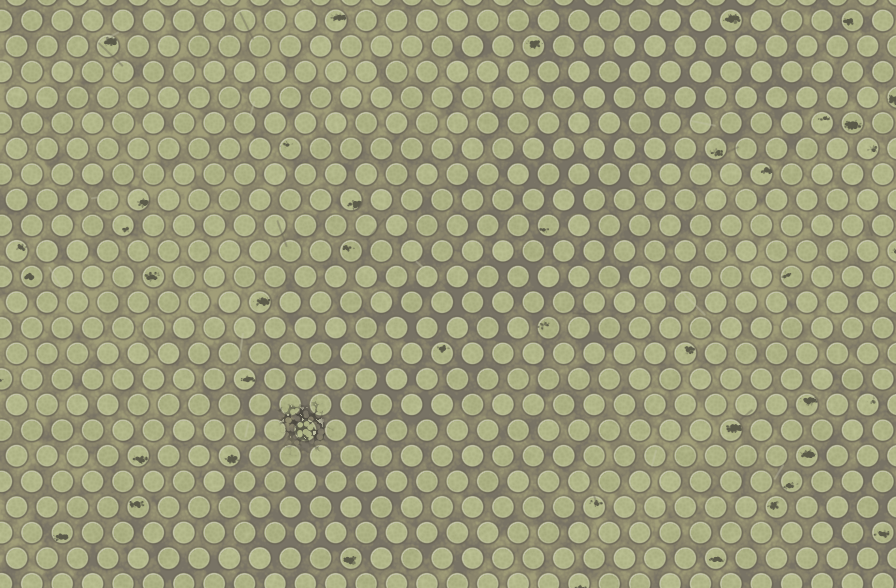
This texture is drawn by a Shadertoy shader. Its source:

```glsl
// Lengths are fractions of the canvas height
const vec2 PITCH = vec2(0.05169, 0.04355);
const vec2 ORIGIN = vec2(0.0282, 0.5734);
const float STUD_RADIUS = 0.0184;
const float RIM_WIDTH = 0.0016;
const float SHADOW_WIDTH = 0.0045;
const vec2 LIGHT_DIR = vec2(-0.6, 0.8);
const vec2 BAND_CENTRE = vec2(0.76, 0.42);
const vec2 BAND_NORMAL = vec2(0.8, -0.6);
const float BAND_WIDTH = 0.27;
const vec2 DAMAGE_CENTRE = vec2(0.515, 0.275);
const float DAMAGE_RADIUS = 0.05;
const float SCUFF_SHARE = 0.06;
const int SCRATCHES = 22;

const vec3 STUD = vec3(0.69, 0.71, 0.53);
const vec3 RIM = vec3(0.77, 0.77, 0.67);
const vec3 GROUND_CLEAN = vec3(0.63, 0.62, 0.47);
const vec3 GROUND_WORN = vec3(0.54, 0.52, 0.42);
const vec3 GROUND_DIRTY = vec3(0.47, 0.45, 0.395);
const vec3 SHADOW = vec3(0.40, 0.38, 0.33);
const vec3 SOOT = vec3(0.25, 0.24, 0.21);

vec2 hash2(vec2 p) {
    return fract(sin(vec2(dot(p, vec2(127.1, 311.7)), dot(p, vec2(269.5, 183.3)))) * 4375.85);
}

// Distance to the nearest scattered point
float cellular(vec2 p) {
    vec2 base = floor(p), f = fract(p);
    float nearest = 2.0;
    for (int y = -1; y <= 1; y++)
        for (int x = -1; x <= 1; x++) {
            vec2 o = vec2(x, y);
            nearest = min(nearest, length(o + hash2(base + o) - f));
        }
    return nearest;
}

float layeredSines(vec2 p) {
    float sum = 0.0, gain = 0.5;
    for (int i = 0; i < 4; i++) {
        sum += gain * sin(p.x + 1.7 * sin(p.y)) * cos(p.y - 1.3 * sin(p.x));
        p = mat2(1.5, 1.1, -1.1, 1.5) * p + 2.3;
        gain *= 0.6;
    }
    return sum;
}

// Offset from the nearest stud centre in xy, its cell in zw
vec4 nearestStud(vec2 p) {
    vec2 q = (p - ORIGIN) / PITCH;
    vec4 best = vec4(1.0);
    for (int i = 0; i < 2; i++) {
        float row = floor(q.y) + float(i);
        float stagger = 0.5 * mod(row, 2.0);
        float column = floor(q.x - stagger + 0.5);
        vec2 d = (q - vec2(column + stagger, row)) * PITCH;
        if (dot(d, d) < dot(best.xy, best.xy)) best = vec4(d, column, row);
    }
    return best;
}

float segmentDistance(vec2 p, vec2 a, vec2 span) {
    vec2 d = p - a;
    return length(d - span * clamp(dot(d, span) / dot(span, span), 0.0, 1.0));
}

void mainImage(out vec4 fragColor, in vec2 fragCoord) {
    vec2 p = fragCoord / iResolution.y;
    float aa = 0.8 / iResolution.y;

    // Shared noise
    float waves = layeredSines(p * 45.0);
    float blotch = cellular(p * 26.0 + 0.5 * waves);
    float grain = cellular(p * 150.0) - 0.5;

    // Ground: a diagonal dirty band broken up by blotches
    float across = dot(p - BAND_CENTRE, BAND_NORMAL) / BAND_WIDTH;
    float corner = smoothstep(0.5, 0.0, length(p - vec2(1.5, 0.0)));
    float band = max(exp(-across * across), corner);
    float dirt = 0.30 + 0.45 * band + 0.22 * layeredSines(p * 7.0)
               + 0.25 * waves + 0.75 * (blotch - 0.45) + 0.25 * grain;
    vec3 color = mix(GROUND_CLEAN, GROUND_WORN, smoothstep(0.0, 0.5, dirt));
    color = mix(color, GROUND_DIRTY, smoothstep(0.45, 0.85, dirt));

    // Shadow around each stud
    vec4 stud = nearestStud(p);
    vec2 id = hash2(stud.zw + 7.0);
    float radius = length(stud.xy);
    float facing = dot(stud.xy, LIGHT_DIR) / max(radius, 0.0001);
    float edge = radius - STUD_RADIUS * (0.985 + 0.03 * id.x);
    float shade = 1.0 - smoothstep(0.0005, SHADOW_WIDTH, edge);
    color = mix(color, SHADOW, shade * (0.65 - 0.2 * facing));

    // Stud face with a worn pale rim
    vec3 face = STUD + 0.035 * (id.y - 0.5) + 0.02 * waves + 0.05 * grain;
    float rim = 1.0 - smoothstep(0.4, 1.0, abs(edge + RIM_WIDTH) / RIM_WIDTH);
    face = mix(face, RIM, rim * (0.6 + 0.35 * facing));

    // Dark scuffs on a few studs
    vec2 at = stud.xy - (id.yx - 0.5) * STUD_RADIUS;
    float spot = length(at * vec2(0.8, 1.5)) / STUD_RADIUS + 0.4 * waves + 0.5 * grain;
    float scuffed = step(hash2(stud.zw + 31.0).x, SCUFF_SHARE);
    face = mix(face, SOOT, 0.75 * scuffed * (1.0 - smoothstep(0.2, 0.5, spot)));
    color = mix(color, face, 1.0 - smoothstep(-aa, aa, edge));

    // Scattered fine scratches, alternately pale and dark
    for (int i = 0; i < SCRATCHES; i++) {
        float n = float(i);
        vec2 start = hash2(vec2(n, 3.0)) * vec2(1.524, 1.0);
        vec2 span = (hash2(vec2(n, 9.0)) - 0.5) * 0.09;
        float line = 1.0 - smoothstep(0.0003, 0.0003 + 2.0 * aa, segmentDistance(p, start, span));
        color = mix(color, mod(n, 2.0) < 0.5 ? RIM : SHADOW, 0.4 * line);
    }

    // Crumbled patch
    float reach = length(p - DAMAGE_CENTRE) / DAMAGE_RADIUS + 0.5 * waves;
    float crumbs = cellular(p * 95.0);
    float broken = (1.0 - smoothstep(0.4, 1.0, reach)) * smoothstep(0.35, 0.55, crumbs + 0.2 * waves);
    color = mix(color, mix(SOOT, RIM, step(0.78, crumbs)), 0.75 * broken);

    fragColor = vec4(color, 1.0);
}
```
